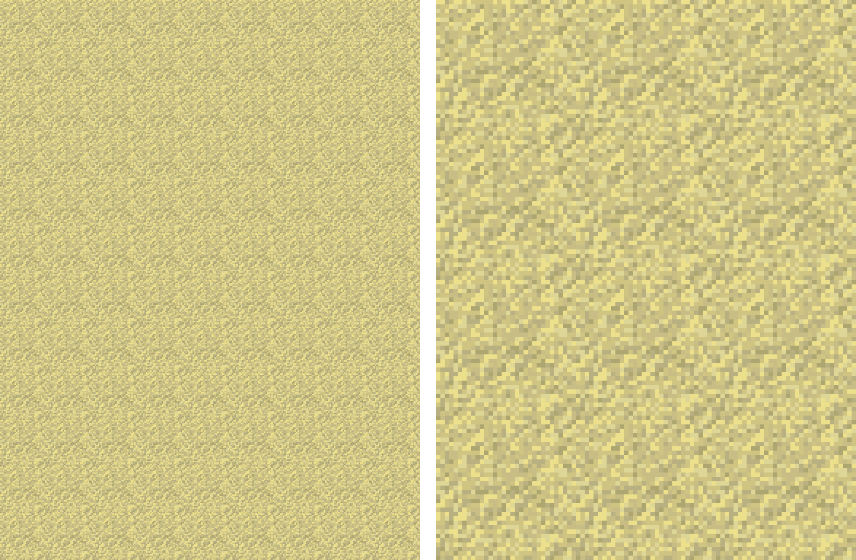
Left: the whole. Right: its middle third, enlarged.
This texture is drawn by a Shadertoy shader. Its source:

```glsl
// Sandy, pixelated ground: 9 by 12 copies of a tile made of 32 by 32 flat squares.
// Slanted cellular lumps, lit from the upper left, are mixed with strong fine
// grain and a faint band, then sorted into six sand tones. Every layer wraps.

const float TILE = 32.0; // squares along one side of a tile

float hash(vec2 p, float seed) {
    vec3 q = fract(vec3(p.xyx + seed) * vec3(0.1031, 0.1030, 0.0973));
    q += dot(q, q.yzx + 33.33);
    return fract((q.x + q.y) * q.z);
}

// Sheared cellular noise: even lumps, each with a lit left flank
float lumps(vec2 cell) {
    vec2 period = vec2(8.0, 6.0);
    vec2 u = vec2(cell.x - cell.y, cell.y + 0.5) * period / TILE;
    float nearest = 9.0, shade = 0.0;
    for (int y = -1; y <= 1; y++)
    for (int x = -1; x <= 1; x++) {
        vec2 site = floor(u) + vec2(x, y);
        vec2 id = mod(site, period);
        vec2 jitter = 0.2 + 0.6 * vec2(hash(id, 3.0), hash(id, 17.0));
        vec2 d = site + jitter - u;
        if (dot(d, d) < nearest) {
            nearest = dot(d, d);
            shade = 0.6 * (hash(id, 41.0) - 0.5) + 1.9 * d.x;
        }
    }
    return shade;
}

// Six sand tones, split so that each takes its share of the squares
vec3 sandTone(float t) {
    vec3 c = vec3(0.68, 0.65, 0.44);
    c = t > -1.50 ? vec3(0.72, 0.69, 0.50) : c;
    c = t > -0.82 ? vec3(0.78, 0.74, 0.52) : c;
    c = t > -0.20 ? vec3(0.81, 0.77, 0.51) : c;
    c = t > 0.50 ? vec3(0.87, 0.84, 0.59) : c;
    return t > 1.0 ? vec3(0.93, 0.88, 0.55) : c;
}

vec3 squareColor(vec2 cell) {
    cell = mod(cell, TILE);
    // Grain: single squares, and pairs shifted at random from row to row
    float shift = step(0.5, hash(vec2(cell.y, 5.0), 61.0));
    vec2 pair = vec2(floor(mod(cell.x + shift, TILE) / 2.0), cell.y);
    float grain = 2.2 * (hash(cell, 7.0) - 0.5) + 1.7 * (hash(pair, 29.0) - 0.5);
    // Slightly brighter band near the top, and a rough row on the tile border
    float band = 0.14 * cos(6.2831853 * (cell.y - 27.0) / TILE);
    float border = step(TILE - 1.5, cell.y);
    return sandTone(lumps(cell) * (1.0 - 0.6 * border) + grain * (1.0 + 0.3 * border) + band);
}

void mainImage(out vec4 fragColor, in vec2 fragCoord) {
    vec2 squares = vec2(9.0, 12.0) * TILE;
    vec2 p = fragCoord / iResolution.xy * squares;
    // Blend the squares under the middle of this pixel by the area each covers
    vec2 size = min(0.6 * squares / iResolution.xy, 1.0);
    vec2 cell = floor(p - 0.5 * size);
    vec2 w = clamp((p + 0.5 * size - cell - 1.0) / size, 0.0, 1.0);
    vec3 lower = mix(squareColor(cell), squareColor(cell + vec2(1, 0)), w.x);
    vec3 upper = mix(squareColor(cell + vec2(0, 1)), squareColor(cell + vec2(1, 1)), w.x);
    fragColor = vec4(mix(lower, upper, w.y), 1.0);
}
```
